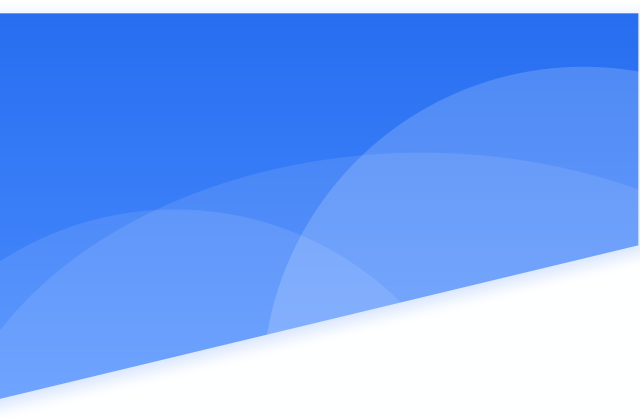
A Shadertoy shader for this background:

```glsl
// A blue panel with a slanted lower edge, three translucent white domes and a soft shadow.
// Every shape is a signed distance in canvas widths, with y running down from the top;
// the panel mask clips the domes, and a lowered, blurred copy of it casts the shadow.

const float CANVAS_HEIGHT = 0.6523;

const float PANEL_TOP   = 0.0208;
const float PANEL_RIGHT = 0.9974;
const float SLANT_START = 0.6224;   // height of the lower edge at x = 0
const float SLANT_SLOPE = 0.2402;   // rise of the lower edge per unit of x

const vec3 PAGE_COLOR   = vec3(0.997, 0.999, 1.0);
const vec3 PANEL_UPPER  = vec3(0.149, 0.429, 0.941);
const vec3 PANEL_LOWER  = vec3(0.302, 0.557, 1.0);
const vec3 SHADOW_COLOR = vec3(0.20, 0.47, 0.96);

const float SHADOW_DROP     = 0.0078;
const float SHADOW_BLUR     = 0.0286;
const float SHADOW_STRENGTH = 0.25;

// Dome centre (xy) and radii (zw)
const vec4 RIGHT_DOME = vec4(0.9115, 0.6055, 0.5013, 0.5013);
const vec4 WIDE_DOME  = vec4(0.6589, 0.7800, 0.7552, 0.5417);
const vec4 LEFT_DOME  = vec4(0.2734, 0.8281, 0.5013, 0.5013);
const float RIGHT_OPACITY = 0.17;
const float WIDE_OPACITY  = 0.10;
const float LEFT_OPACITY  = 0.10;

// Negative inside the panel, which runs off the left side of the canvas
float panelDistance(vec2 p) {
    vec2 slantNormal = normalize(vec2(SLANT_SLOPE, 1.0));
    float slant = dot(p - vec2(0.0, SLANT_START), slantNormal);
    return max(slant, max(PANEL_TOP - p.y, p.x - PANEL_RIGHT));
}

// First-order distance to an ellipse, exact for circles
float domeDistance(vec2 p, vec4 dome) {
    vec2 q = p - dome.xy;
    float k = length(q / dome.zw);
    float slope = length(q / (dome.zw * dome.zw));
    return k * (k - 1.0) / max(slope, 1e-4);
}

// Antialiased coverage, one pixel wide
float coverage(float dist, float pixel) {
    return clamp(0.5 - dist / pixel, 0.0, 1.0);
}

vec3 addDome(vec3 color, vec2 p, vec4 dome, float opacity, float pixel) {
    return mix(color, vec3(1.0), opacity * coverage(domeDistance(p, dome), pixel));
}

void mainImage(out vec4 fragColor, in vec2 fragCoord) {
    vec2 uv = fragCoord / iResolution.xy;
    vec2 p = vec2(uv.x, (1.0 - uv.y) * CANVAS_HEIGHT);
    float pixel = 1.0 / iResolution.x;

    // Page and shadow
    float shadowDist = panelDistance(p - vec2(0.0, SHADOW_DROP));
    float shadow = 1.0 - smoothstep(-SHADOW_BLUR, SHADOW_BLUR, shadowDist);
    vec3 page = mix(PAGE_COLOR, SHADOW_COLOR, SHADOW_STRENGTH * shadow);

    // Panel gradient and domes
    float depth = clamp((p.y - PANEL_TOP) / (SLANT_START - PANEL_TOP), 0.0, 1.0);
    vec3 panel = mix(PANEL_UPPER, PANEL_LOWER, depth);
    panel = addDome(panel, p, RIGHT_DOME, RIGHT_OPACITY, pixel);
    panel = addDome(panel, p, WIDE_DOME, WIDE_OPACITY, pixel);
    panel = addDome(panel, p, LEFT_DOME, LEFT_OPACITY, pixel);

    fragColor = vec4(mix(page, panel, coverage(panelDistance(p), pixel)), 1.0);
}
```
